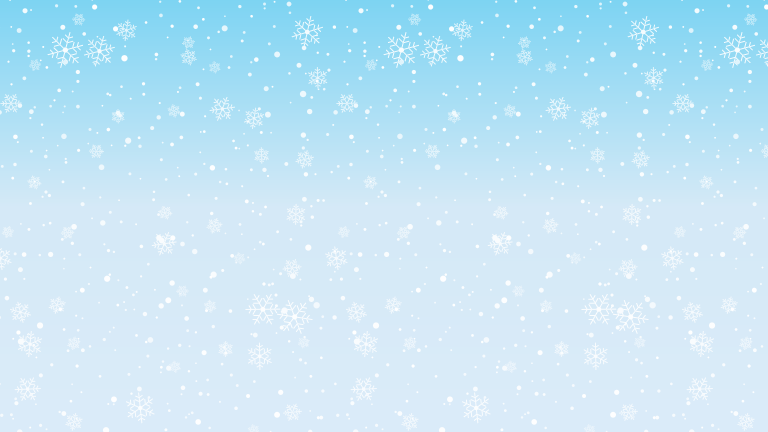
A WebGL 2 fragment shader for this background:

```glsl
#version 300 es
precision highp float;
// Snowfall over a sky that pales from cyan at the top to icy blue below.
// Jittered grids scatter dots and six-armed snowflakes; every grid wraps
// after 7/9 of the canvas height, so the snow repeats sideways.

uniform vec2 u_resolution;
out vec4 fragColor;

float hash(vec2 p) {
    return fract(sin(dot(p, vec2(127.1, 311.7))) * 43758.5453);
}

float segmentDistance(vec2 p, vec2 a, vec2 b) {
    vec2 ab = b - a;
    return length(p - a - ab * clamp(dot(p - a, ab) / dot(ab, ab), 0.0, 1.0));
}

// Soft-edged coverage, with an edge one pixel wide
float coverage(float d) {
    return clamp(0.5 - d * u_resolution.y, 0.0, 1.0);
}

// Distance to a flake: one arm with two side twigs, folded six ways
float flakeDistance(vec2 p, float radius, float turn, float hub) {
    float sector = radians(60.0);
    float angle = mod(atan(p.y, p.x) + turn, sector) - 0.5 * sector;
    vec2 q = length(p) * vec2(cos(angle), abs(sin(angle)));
    float d = segmentDistance(q, vec2(0.0), vec2(radius, 0.0));
    vec2 twig = radius * vec2(0.5, 0.866);
    for (int i = 0; i < 2; i++) {
        float k = float(i);
        vec2 root = vec2(radius * (0.42 + 0.27 * k), 0.0);
        d = min(d, segmentDistance(q, root, root + twig * (0.32 - 0.08 * k)));
    }
    return min(d - 0.0011, length(p) - hub);
}

// Round snow; rows is the number of cells up the canvas
float dotLayer(vec2 p, float rows, float density, vec2 sizes, float seed) {
    vec2 home = floor(p * rows);
    float snow = 0.0;
    for (int y = -1; y <= 1; y++) {
        for (int x = -1; x <= 1; x++) {
            vec2 cell = home + vec2(x, y);
            vec2 id = vec2(mod(cell.x, rows * 7.0 / 9.0), cell.y) + seed;
            if (hash(id + 5.3) > density) continue;
            vec2 center = (cell + vec2(hash(id), hash(id + 17.9))) / rows;
            float size = hash(id + 31.4);
            float radius = mix(sizes.x, sizes.y, size * size);
            float alpha = mix(0.7, 1.0, hash(id + 43.7));
            snow = max(snow, alpha * coverage(length(p - center) - radius));
        }
    }
    return snow;
}

// Crystals; the larger ones are brighter and carry a round hub
float flakeLayer(vec2 p) {
    vec2 home = floor(p * 9.0);
    float snow = 0.0;
    for (int y = -1; y <= 1; y++) {
        for (int x = -1; x <= 1; x++) {
            vec2 cell = home + vec2(x, y);
            vec2 id = vec2(mod(cell.x, 7.0), cell.y) + 3.7;
            if (hash(id + 2.1) > 0.75) continue;
            vec2 center = (cell + vec2(hash(id), hash(id + 11.3))) / 9.0;
            float size = hash(id + 23.6);
            float radius = mix(0.013, 0.042, size * size);
            float hub = size > 0.6 ? radius * 0.15 : 0.001;
            float d = flakeDistance(p - center, radius, 6.28 * hash(id + 37.2), hub);
            snow = max(snow, mix(0.45, 0.95, size) * coverage(d));
        }
    }
    return snow;
}

void main() {
    vec2 p = gl_FragCoord.xy / u_resolution.y;

    // Sky: steep blend in the upper half, almost flat in the lower half
    vec3 cyan = vec3(0.49, 0.83, 0.95);
    vec3 ice = vec3(0.835, 0.915, 0.967);
    vec3 paleIce = vec3(0.855, 0.922, 0.975);
    vec3 color = mix(ice, cyan, clamp((p.y - 0.52) / 0.48, 0.0, 1.0));
    color = mix(paleIce, color, smoothstep(0.0, 0.5, p.y));

    // Snow: fine specks, rounder dots, then crystals
    float snow = dotLayer(p, 27.0, 0.4, vec2(0.0018, 0.0036), 61.3);
    snow = max(snow, dotLayer(p, 18.0, 0.8, vec2(0.003, 0.0075), 8.6));
    snow = max(snow, flakeLayer(p));

    fragColor = vec4(mix(color, vec3(1.0), snow), 1.0);
}
```
